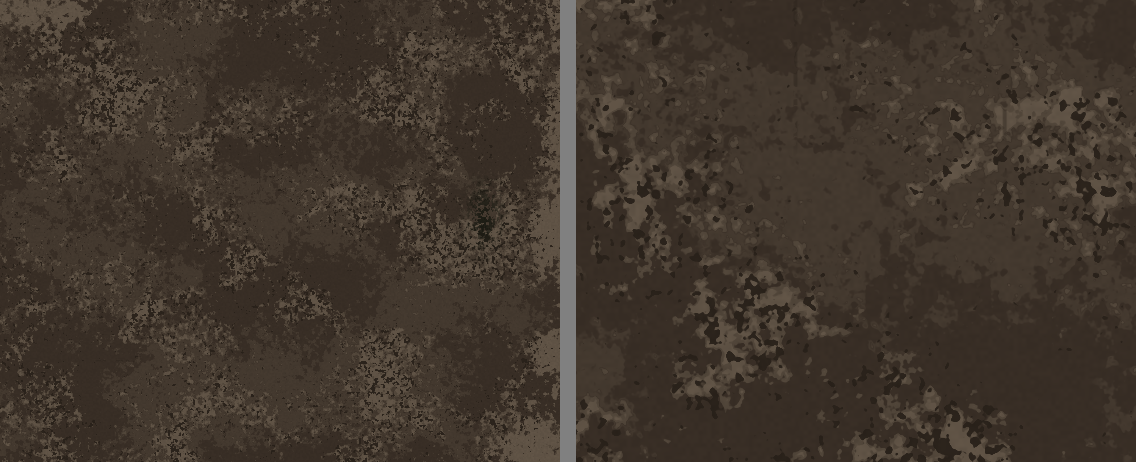
Left, the full canvas; right, a detail of the centre.
This texture is drawn by a Shadertoy shader. Its source:

```glsl
#define PATCH_SCALE 9.0
#define GRAIN_SCALE 115.0
#define TONE_SCALE 5.5
#define FLAKE_LEVEL 0.108
#define CREST_LEVEL 0.208
#define PIT_LEVEL 0.262
#define SOFTNESS 0.03
#define SCRATCHES 8

const vec3 PIT    = vec3(0.158, 0.128, 0.100);
const vec3 SHADE  = vec3(0.218, 0.178, 0.145);
const vec3 GROUND = vec3(0.264, 0.222, 0.182);
const vec3 FLAKE  = vec3(0.314, 0.270, 0.223);
const vec3 CREST  = vec3(0.372, 0.323, 0.270);
const vec3 MOLD   = vec3(0.085, 0.090, 0.060);

// Integer hash of a lattice cell, 0..1
float hash(vec2 cell) {
    uvec2 q = uvec2(ivec2(cell)) * uvec2(1597334677u, 3812015801u);
    uint n = (q.x ^ q.y) * 1597334677u;
    n = (n ^ (n >> 15)) * 2246822519u;
    n ^= n >> 13;
    return float(n >> 8) / 16777216.0;
}

float valueNoise(vec2 p) {
    vec2 i = floor(p), f = fract(p);
    f = f * f * (3.0 - 2.0 * f);
    return mix(mix(hash(i), hash(i + vec2(1, 0)), f.x),
               mix(hash(i + vec2(0, 1)), hash(i + vec2(1, 1)), f.x), f.y);
}

// Fractal noise centred on zero
float fbm(vec2 p, int octaves) {
    float sum = 0.0, total = 0.0, weight = 1.0;
    for (int i = 0; i < octaves; i++) {
        sum += weight * (valueNoise(p) - 0.5);
        total += weight;
        weight *= 0.65;
        p = mat2(1.6, 1.2, -1.2, 1.6) * p + 17.3;
    }
    return sum / total;
}

float above(float level, float field) {
    return smoothstep(level - SOFTNESS, level + SOFTNESS, field);
}

// Worn light border: right side and corners
float wornRim(vec2 p, float aspect, float wobble) {
    float span = smoothstep(0.0, 0.15, p.y) * (1.0 - smoothstep(0.5, 0.8, p.y));
    float right = 0.03 * span - (aspect - p.x);
    float topLeft = 0.11 - length((p - vec2(0.07, 1.02)) * vec2(0.8, 1.5));
    float lowRight = 0.085 - length((p - vec2(aspect, 0.0)) * vec2(0.7, 1.2));
    float lowLeft = 0.02 - length(p);
    float inside = max(max(right, topLeft), max(lowRight, lowLeft));
    return smoothstep(-0.03, 0.03, inside + 0.1 * wobble);
}

// Faint axis-aligned hairlines
float scratches(vec2 p, float aspect) {
    float mark = 0.0;
    for (int i = 0; i < SCRATCHES; i++) {
        float k = float(i);
        vec2 d = p - vec2(hash(vec2(k, 71)) * aspect, hash(vec2(k, 93)));
        d = abs(i % 2 == 0 ? d : d.yx);
        float reach = 0.03 + 0.06 * hash(vec2(k, 37));
        mark += (1.0 - smoothstep(0.0006, 0.0022, d.y))
              * (1.0 - smoothstep(reach * 0.5, reach, d.x));
    }
    return min(mark, 1.0);
}

void mainImage(out vec4 fragColor, in vec2 fragCoord) {
    vec2 p = fragCoord / iResolution.y;
    float aspect = iResolution.x / iResolution.y;

    // Warped clumps break into lacy chains
    vec2 warp = vec2(fbm(p * 14.0 + 7.0, 3), fbm(p * 14.0 + 63.0, 3));
    float clumps = fbm((p + 0.12 * warp) * PATCH_SCALE + 4.0, 5);
    float grain = fbm(p * GRAIN_SCALE + 31.0, 3);
    float pitGrain = fbm(p * GRAIN_SCALE * 1.45 + 85.0, 2);
    float tone = fbm((p + 0.1 * warp) * TONE_SCALE + 52.0, 6);
    float rim = wornRim(p, aspect, clumps + 0.5 * grain);

    // Mottled ground: flat tones with ragged borders
    float ground = tone + 0.4 * grain + 0.3 * clumps;
    vec3 color = mix(SHADE, GROUND, smoothstep(-0.04, 0.02, ground));

    // Clustered flakes with dark outlines and pale crests
    float relief = 1.1 * clumps + 0.75 * grain + 0.25 * tone + 0.3 * rim;
    float outline = above(FLAKE_LEVEL - 0.05, relief) - above(FLAKE_LEVEL, relief);
    color = mix(color, SHADE, 0.5 * outline);
    color = mix(color, FLAKE, above(FLAKE_LEVEL, relief));
    color = mix(color, CREST, above(CREST_LEVEL, relief));

    // Pits crowd into the flaked areas
    float pits = pitGrain + 0.75 * clumps - 0.2 * rim;
    color = mix(color, PIT, 0.95 * above(PIT_LEVEL, pits));
    color = mix(color, PIT, 0.4 * scratches(p, aspect) * above(-0.02, grain));

    // Speckled dark stain
    vec2 stainOffset = (p - vec2(0.865 * aspect, 0.53)) / vec2(0.035, 0.065);
    float stain = exp(-dot(stainOffset, stainOffset));
    color = mix(color, MOLD, 0.85 * stain * above(0.05, pitGrain + 0.1 * stain));

    // Fine surface tooth
    color *= 1.0 + 0.08 * (valueNoise(p * 330.0) - 0.5);
    fragColor = vec4(color, 1.0);
}
```
